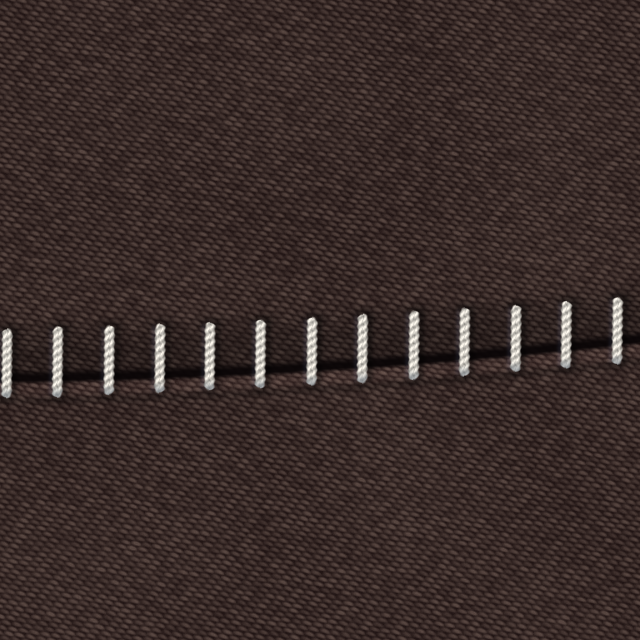
Write a three.js fragment shader that draws this texture.

```glsl
varying vec2 vUv;

float hash(vec2 p) {
  p = fract(p * vec2(0.1031, 0.1137));
  p += dot(p, p.yx + 33.33);
  return fract((p.x + p.y) * p.x * 17.3);
}

vec2 gradientAt(vec2 cell) {
  float angle = 6.2832 * hash(cell + 57.0);
  return vec2(cos(angle), sin(angle));
}

float gradientNoise(vec2 p) {
  vec2 i = floor(p), f = fract(p);
  vec2 w = f * f * f * (f * (f * 6.0 - 15.0) + 10.0);
  vec2 e = vec2(1.0, 0.0);
  float low = mix(dot(gradientAt(i), f), dot(gradientAt(i + e), f - e), w.x);
  float high = mix(dot(gradientAt(i + e.yx), f - e.yx), dot(gradientAt(i + 1.0), f - 1.0), w.x);
  return mix(low, high, w.y);
}

// Short yarn floats on a sheared lattice, forming falling diagonals
float twill(vec2 p) {
  p += 0.0022 * vec2(gradientNoise(p * 23.0), gradientNoise(p * 19.0 + 40.0));
  p.y += 0.16 * p.x;
  float row = floor(p.y / 0.0082);
  vec2 q = vec2((p.x + row * 0.0102) / 0.0165, p.y / 0.0082);
  vec2 cell = floor(q), f = fract(q) - 0.5;
  f.y += 0.16 * f.x;
  float yarn = 1.0 - smoothstep(0.12, 0.58, length(f * vec2(0.85, 1.0)));
  float diagonal = 0.5 + 0.5 * cos(6.2832 * (p.x / 0.0165 + p.y * 75.4));
  return yarn * (0.65 + 0.7 * hash(cell)) * 0.7 + 0.3 * diagonal;
}

vec3 cloth(vec2 p) {
  float weave = twill(p);
  float mottling = gradientNoise(p * vec2(45.0, 60.0)) + 0.6 * gradientNoise(p * 140.0);
  float shade = weave + 0.22 * mottling + 0.12 * gradientNoise(p * 4.0);
  vec3 color = mix(vec3(0.135, 0.088, 0.085), vec3(0.315, 0.25, 0.23), clamp(shade, 0.0, 1.15));
  return color + 0.018 * (hash(floor(p * 512.0)) - 0.5);
}

void main() {
  vec2 p = vUv;
  float seam = 0.407 + 0.010 * p.x + 0.051 * p.x * p.x + 0.0012 * gradientNoise(p.xx * 24.0);
  float above = p.y - seam;

  // Each stitch follows the rising curve of the seam
  float index = floor((p.x - 0.0104) / 0.0795 + 0.5);
  float stitchX = 0.0104 + 0.0795 * index + 0.0025 * (hash(vec2(index, 4.0)) - 0.5);
  float middle = 0.432 + 0.025 * stitchX + 0.029 * stitchX * stitchX;
  float halfLength = 0.0535 - 0.0025 * stitchX + 0.002 * (hash(vec2(index, 9.0)) - 0.5);
  vec2 s = p - vec2(stitchX, middle);
  s.x -= 0.012 * s.y;

  // Cloth bends slightly where the thread pulls it
  float pull = exp(-s.x * s.x / 0.0005) * exp(-pow((abs(s.y) - halfLength) / 0.018, 2.0));
  vec3 color = cloth(p + vec2(0.0, 0.003 * pull * sign(s.y)));

  // Upper fold falls into the seam, lower lip catches light
  float fold = smoothstep(0.0, 0.012, above) * (1.0 - smoothstep(0.035, 0.105, above));
  color *= 1.0 - 0.24 * fold;
  float lip = smoothstep(-0.032, -0.018, above) * (1.0 - smoothstep(-0.011, -0.004, above));
  color = mix(color, color * 1.06 + vec3(0.035, 0.027, 0.025), lip);
  color *= 1.0 - 0.16 * exp(-pow((above + 0.034) / 0.006, 2.0));
  float gap = smoothstep(-0.008, -0.001, above) * (1.0 - smoothstep(0.004, 0.017, above));
  color = mix(color, vec3(0.035, 0.018, 0.022), 0.94 * gap);

  // Pinched holes and shadow beside the thread
  vec2 topEnd = (s - vec2(0.002, halfLength)) / vec2(0.017, 0.009);
  color *= 1.0 - 0.4 * exp(-dot(topEnd, topEnd));
  vec2 bottomEnd = (s + vec2(0.0, halfLength + 0.002)) / vec2(0.012, 0.007);
  color *= 1.0 - 0.25 * exp(-dot(bottomEnd, bottomEnd));
  float along = 1.0 - smoothstep(halfLength - 0.008, halfLength + 0.004, abs(s.y));
  color *= 1.0 - 0.4 * along * exp(-pow((s.x - 0.011) / 0.006, 2.0));
  color += vec3(0.04, 0.05, 0.07) * along * exp(-pow((s.x + 0.010) / 0.004, 2.0));

  // Rounded thread with two twisted plies
  vec2 beyond = vec2(s.x, max(abs(s.y) - halfLength + 0.007, 0.0));
  float edge = length(beyond) - 0.0078 + 0.0007 * sin(s.y * 520.0 + sign(s.x) * 1.4 + index);
  float thread = 1.0 - smoothstep(-0.0017, 0.0019, edge);
  float twist = s.y / 0.0125 - s.x * 58.0 + hash(vec2(index, 2.0));
  float strand = 0.5 + 0.5 * cos(6.2832 * twist);
  float groove = exp(-pow((s.x - 0.0015 * sin(6.2832 * twist)) / 0.0016, 2.0));
  float light = 0.74 + 0.30 * strand - 0.13 * groove + 0.12 * gradientNoise(s * vec2(420.0, 260.0) + index * 7.0);
  light *= 1.0 - 0.30 * smoothstep(0.0035, 0.0085, abs(s.x + 0.0005));
  vec3 threadColor = vec3(0.98, 0.96, 0.92) * clamp(light, 0.42, 1.02);
  float sunk = 1.0 - smoothstep(-halfLength, -halfLength + 0.018, s.y);
  threadColor = mix(threadColor, vec3(0.50, 0.53, 0.56), 0.65 * sunk);
  color = mix(color, threadColor, thread);

  gl_FragColor = vec4(color, 1.0);
}
```
